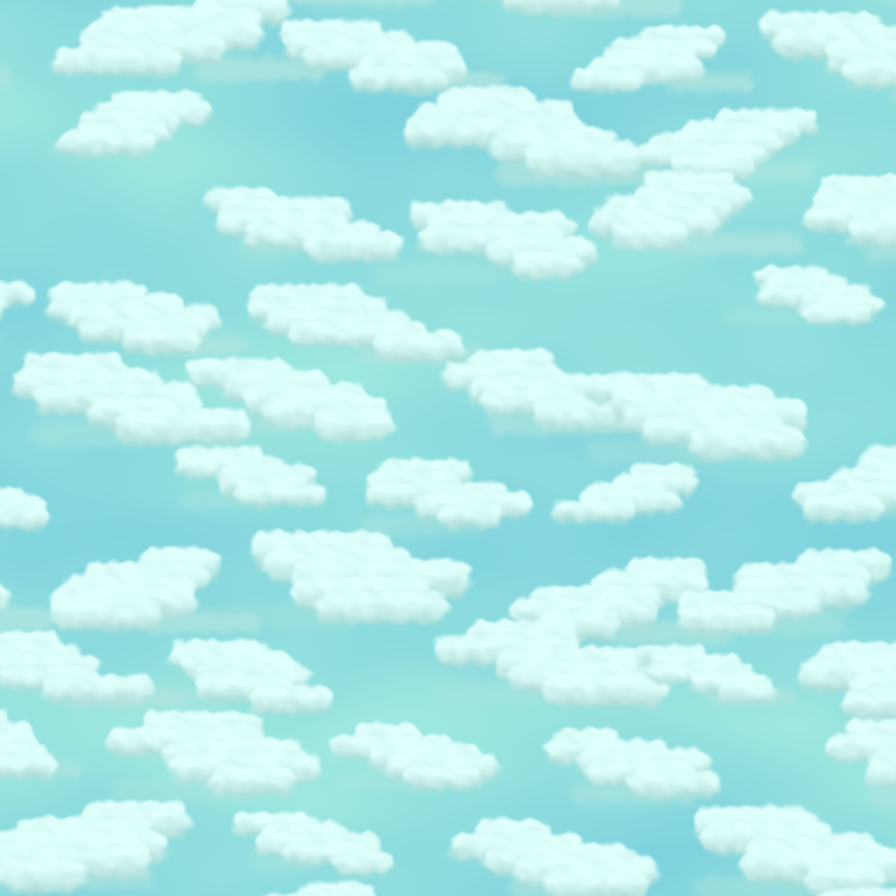
A WebGL 2 fragment shader for this texture:

```glsl
#version 300 es
precision highp float;

uniform vec2 u_resolution;
out vec4 fragColor;

const vec2 CELL = vec2(0.25, 0.1);
const int PUFFS = 5;

const vec3 SKY_DEEP = vec3(0.50, 0.825, 0.87);
const vec3 SKY_PALE = vec3(0.61, 0.905, 0.875);
const vec3 VEIL = vec3(0.68, 0.895, 0.875);
const vec3 CLOUD_SHADE = vec3(0.69, 0.87, 0.85);
const vec3 CLOUD_LIGHT = vec3(0.87, 1.0, 0.985);

vec2 hash2(vec2 p) {
    vec3 q = fract(vec3(p.xyx) * vec3(0.1031, 0.1030, 0.0973));
    q += dot(q, q.yzx + 33.33);
    return fract((q.xx + q.yz) * q.zy);
}

float cornerSlope(vec2 corner, vec2 offset) {
    float angle = 6.2832 * hash2(corner + 71.0).x;
    return dot(vec2(cos(angle), sin(angle)), offset);
}

// Gradient noise, roughly -0.7 to 0.7
float gradientNoise(vec2 p) {
    vec2 i = floor(p), f = fract(p);
    vec2 u = f * f * f * (f * (f * 6.0 - 15.0) + 10.0);
    vec2 e = vec2(1.0, 0.0);
    float low = mix(cornerSlope(i, f), cornerSlope(i + e, f - e), u.x);
    float high = mix(cornerSlope(i + e.yx, f - e.yx), cornerSlope(i + e.xx, f - e.xx), u.x);
    return mix(low, high, u.y);
}

float capsule(vec2 p, float halfLength, float radius) {
    p.x -= clamp(p.x, -halfLength, halfLength);
    return length(p) - radius;
}

vec3 skyColor(vec2 p) {
    float broad = gradientNoise(p * vec2(2.5, 4.5) + 3.7);
    float fine = gradientNoise(p * vec2(7.0, 13.0) + 19.0);
    return mix(SKY_DEEP, SKY_PALE, clamp(0.5 + 0.9 * broad + 0.35 * fine, 0.0, 1.0));
}

// Lays one puff, lit from above, over the layer (rgb premultiplied)
vec4 addPuff(vec4 layer, vec2 p, float halfLength, float radius, float grain) {
    float height = p.y / radius;
    float softness = mix(0.006, 0.0035, smoothstep(-0.8, 0.6, height));
    float cover = 1.0 - smoothstep(-softness, softness, capsule(p, halfLength, radius));
    float light = clamp(smoothstep(-1.25, 0.55, height) + 0.3 * grain, 0.0, 1.0);
    return mix(layer, vec4(mix(CLOUD_SHADE, CLOUD_LIGHT, light), 1.0), cover);
}

// Stacks puffs from top to bottom, stepping sideways
vec4 addCloud(vec4 layer, vec2 p, vec2 id, float scale, float grain) {
    float lean = hash2(id + 5.3).x < 0.72 ? 1.0 : -0.9;
    for (int i = 0; i < PUFFS; i++) {
        float t = float(i) / float(PUFFS - 1);
        vec2 rnd = hash2(id * 3.0 + vec2(float(i) * 7.0 + 11.0, 29.0));
        float x = lean * (t - 0.45) * 0.085 + (rnd.x - 0.5) * 0.045;
        float y = 0.025 - 0.05 * t;
        float halfLength = 0.02 + 0.028 * rnd.y + 0.022 * sin(3.1416 * t);
        float radius = 0.0135 + 0.003 * rnd.x;
        layer = addPuff(layer, p - vec2(x, y) * scale, halfLength * scale, radius * scale, grain);
    }
    return layer;
}

// Thin haze trailing beside and below a cloud
float veilCover(vec2 p, vec2 id, float scale) {
    vec2 rnd = hash2(id + 47.0);
    vec2 offset = vec2(mix(-0.07, 0.1, rnd.x), -0.024 - 0.014 * rnd.y) * scale;
    float d = capsule(p - offset, (0.03 + 0.035 * rnd.y) * scale, 0.012 * scale);
    return (1.0 - smoothstep(-0.009, 0.007, d)) * mix(0.3, 0.9, rnd.x);
}

void main() {
    vec2 p = gl_FragCoord.xy / min(u_resolution.x, u_resolution.y);

    // Ragged outlines and mottled shading
    vec2 ripple = vec2(gradientNoise(p * vec2(45.0, 70.0)),
                       gradientNoise(p * vec2(75.0, 50.0) + 31.0));
    vec2 q = p + ripple * vec2(0.008, 0.0055);
    float grain = gradientNoise(p * vec2(48.0, 85.0) + vec2(p.y * 40.0, 9.0));

    // Scattered clouds, upper rows behind lower ones
    vec4 clouds = vec4(0.0);
    float veil = 0.0;
    for (int dy = 1; dy >= -1; dy--) {
        float row = floor(p.y / CELL.y) + float(dy);
        float shift = 0.37 * row;
        for (int dx = -1; dx <= 1; dx++) {
            vec2 id = vec2(floor(p.x / CELL.x - shift) + float(dx), row) + 100.0;
            vec2 jitter = (hash2(id) - 0.5) * vec2(0.5, 0.4);
            vec2 center = (id - 100.0 + vec2(shift, 0.0) + 0.5 + jitter) * CELL;
            vec2 kind = hash2(id + 17.0);
            if (kind.x > 0.92) continue;
            float scale = mix(0.8, 1.32, kind.y);
            veil = max(veil, veilCover(q - center, id, scale));
            clouds = addCloud(clouds, q - center, id, scale, grain);
        }
    }

    vec3 color = mix(skyColor(p), VEIL, veil);
    color = color * (1.0 - clouds.a) + clouds.rgb;
    fragColor = vec4(color, 1.0);
}
```
